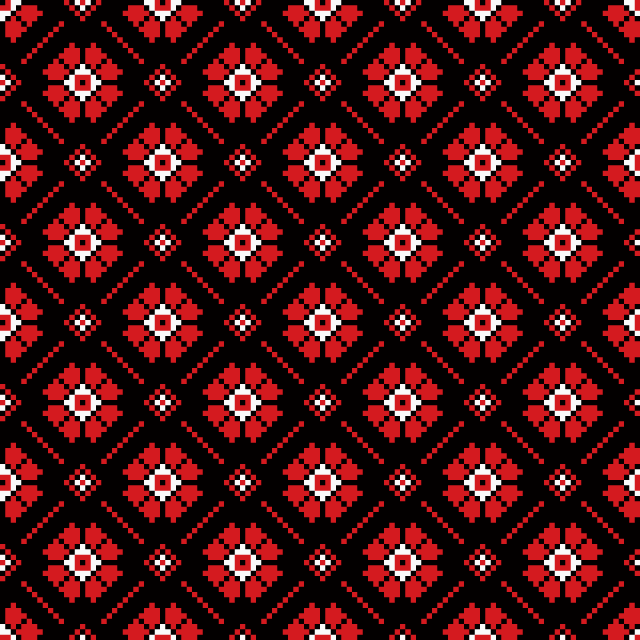
This pattern is drawn by a three.js fragment shader. Its source:

```glsl
// Cross-stitch flowers in red and white on black, in a half-drop lattice with
// small checkered diamonds and dashed diagonals between them. Each stitch is
// folded into one mirrored wedge, then coloured by its distances in stitches.

varying vec2 vUv;

const float REPEATS = 4.0;          // periods across and up
const float PERIOD = 30.0;          // stitches per period
const float HALF_PERIOD = 15.0;
const vec2 ORIGIN = vec2(0.0, 1.0); // lattice shift, in stitches
const vec2 PETAL_CENTER = vec2(2.0, 5.0);
const float PETAL_RADIUS = 2.0;
const float DASH_START = 4.0;       // gap between a diagonal and the axes
const vec3 BLACK = vec3(0.01, 0.0, 0.0);
const vec3 RED = vec3(0.83, 0.10, 0.12);
const vec3 WHITE = vec3(0.98);
const int SAMPLES = 4;              // smoothing samples per axis

bool same(float a, float b) {
  return abs(a - b) < 0.5;
}

// Fold a stitch about the nearest flower; x is the smaller offset, y the larger.
vec2 foldStitch(vec2 stitch) {
  vec2 shifted = stitch + HALF_PERIOD;
  vec2 local = shifted - PERIOD * floor((shifted + 0.5) / PERIOD);
  vec2 offset = abs(local - HALF_PERIOD);
  if (offset.x + offset.y > HALF_PERIOD + 0.5) offset = HALF_PERIOD - offset;
  return vec2(min(offset.x, offset.y), max(offset.x, offset.y));
}

vec3 flowerColor(vec2 p, vec3 ground) {
  // Red square ring around a dark centre
  if (same(p.y, 1.0)) return RED;
  // White border with a point on each axis
  if (same(p.y, 2.0) && p.x < 1.5) return WHITE;
  if (same(p.y, 3.0) && same(p.x, 0.0)) return WHITE;
  // Eight stepped petals, parted along the axes
  vec2 d = abs(p - PETAL_CENTER);
  bool petal = d.x + d.y < PETAL_RADIUS + 0.5 && p.x > 0.5;
  return petal ? RED : ground;
}

vec3 diamondColor(vec2 p, vec3 ground) {
  float ring = p.x + HALF_PERIOD - p.y;
  if (same(ring, 1.0)) return WHITE;
  return same(ring, 0.0) || same(ring, 3.0) ? RED : ground;
}

vec3 stitchColor(vec2 uv) {
  vec2 p = foldStitch(floor(uv * REPEATS * PERIOD) + ORIGIN);
  vec3 color = flowerColor(p, BLACK);
  color = diamondColor(p, color);
  // Diagonal dashes midway between flowers
  bool dash = same(p.x + p.y, HALF_PERIOD) && p.x > DASH_START - 0.5;
  return dash ? RED : color;
}

void main() {
  // Average a grid of samples over the footprint for smooth stitch edges
  vec2 footprint = fwidth(vUv);
  vec3 sum = vec3(0.0);
  for (int j = 0; j < SAMPLES; j++) {
    for (int i = 0; i < SAMPLES; i++) {
      vec2 jitter = (vec2(float(i), float(j)) + 0.5) / float(SAMPLES) - 0.5;
      sum += stitchColor(vUv + jitter * footprint);
    }
  }
  gl_FragColor = vec4(sum / float(SAMPLES * SAMPLES), 1.0);
}
```
